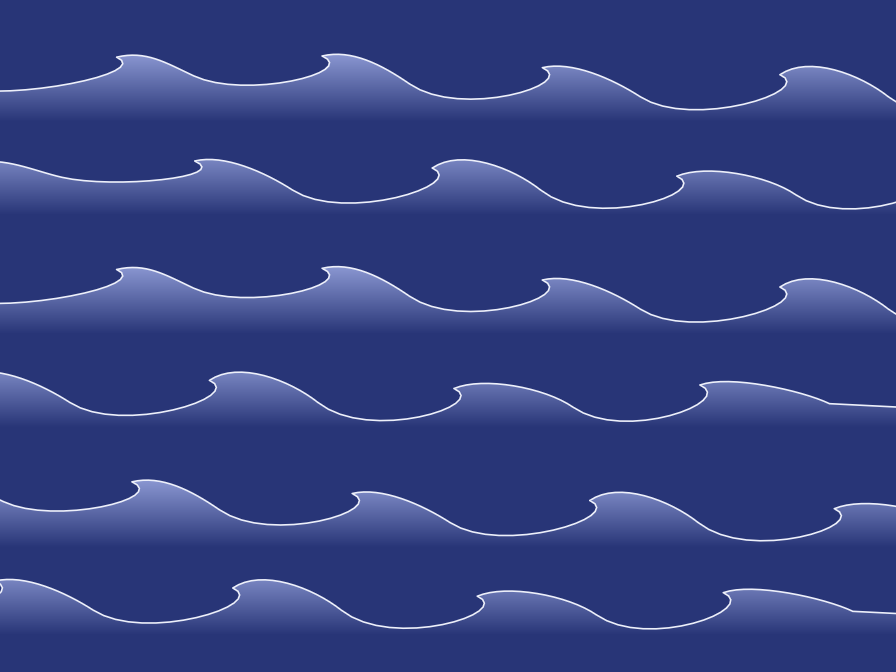
Write a WebGL 1 fragment shader that draws this pattern.

```glsl
precision highp float;
// Six rows of curling sea waves: pale outlines over a blue fade on deep blue.
// Every row is a window on one chain of waves, each wave being two Bezier arcs
// (crest and trough). Sampled arcs give the line distance and the side.

uniform vec2 u_resolution;

const float CANVAS_HEIGHT = 576.0;  // design units from bottom to top
const float LINE_WIDTH = 1.4;
const float FADE_HEIGHT = 56.0;
const int ROWS = 6;
const int WAVES = 7;
const int STEPS = 16;

const vec3 DEEP_BLUE = vec3(0.157, 0.208, 0.467);
const vec3 CREST_BLUE = vec3(0.53, 0.58, 0.81);
const vec3 FOAM = vec3(0.93, 0.94, 0.98);

// Entry n of eight values
float pick(float n, vec4 a, vec4 b) {
  vec4 k = vec4(0.0, 1.0, 2.0, 3.0);
  vec4 inA = vec4(lessThan(abs(k - n), vec4(0.5)));
  vec4 inB = vec4(lessThan(abs(k + 4.0 - n), vec4(0.5)));
  return dot(a, inA) + dot(b, inB);
}

// Tip of wave n; the spacing widens along the chain, the height sinks
vec2 waveTip(float n, float start, float calm) {
  float m = n - 1.0;
  float x = 211.0 * m - 66.0 * (1.0 - exp(-0.5 * m - 0.25 * m * m));
  float y = pick(n, vec4(55.0, 55.0, 56.0, 46.0), vec4(40.0, 33.0, 36.0, 15.0));
  return vec2(start + x, y - 12.0 * calm);
}

vec2 bezier(vec2 a, vec2 b, vec2 c, vec2 d, float t) {
  float s = 1.0 - t;
  return s * s * s * a + 3.0 * s * s * t * b + 3.0 * s * t * t * c + t * t * t * d;
}

float segmentDistance(vec2 p, vec2 a, vec2 b) {
  vec2 ab = b - a;
  float t = clamp(dot(p - a, ab) / max(dot(ab, ab), 1e-5), 0.0, 1.0);
  return length(p - a - ab * t);
}

// Updates the nearest distance, and flips the side for each crossing above p
void traceArc(vec2 p, vec2 a, vec2 b, vec2 c, vec2 d, inout float dist, inout float side) {
  vec2 from = a;
  for (int i = 1; i <= STEPS; i++) {
    vec2 to = bezier(a, b, c, d, float(i) / float(STEPS));
    dist = min(dist, segmentDistance(p, from, to));
    if ((from.x > p.x) != (to.x > p.x)) {
      float y = mix(from.y, to.y, (p.x - from.x) / (to.x - from.x));
      if (y > p.y) side = -side;
    }
    from = to;
  }
}

void traceWave(vec2 p, float n, float start, float calmRow, inout float dist, inout float side) {
  float calm = abs(n - 2.0) < 0.5 ? calmRow : 0.0;
  vec2 tip = waveTip(n, start, calm);
  vec2 next = waveTip(n + 1.0, start, 0.0);
  if (p.x < tip.x - 12.0 || p.x > next.x + 20.0) return;

  float bendHeight = pick(n, vec4(29.0, 39.0, 32.0, 21.0), vec4(21.0, 17.0, 20.0, 0.0));
  float trough = pick(n, vec4(27.0, 31.0, 19.0, 10.0), vec4(5.5, 5.0, 6.8, 0.0)) + 9.0 * calm;
  float lift = pick(n, vec4(6.0), vec4(17.0, 10.5, 9.0, 0.0));
  vec2 bend = vec2(tip.x + 57.0 + 9.0 * n, bendHeight);

  // Handles: the curl swings past the next tip, the dip reaches the trough
  vec2 curl = next + vec2(32.0, -14.0);
  float dipY = (trough - 0.328 * bend.y - 0.199 * curl.y - 0.03 * next.y) / 0.443;
  vec2 dip = vec2(bend.x + 44.0, dipY);
  vec2 shoulder = bend - 0.55 * (dip - bend);
  traceArc(p, tip, tip + vec2(25.0, lift), shoulder, bend, dist, side);

  // The last wave runs out in a straight line
  if (n > 5.5) {
    dip = mix(bend, next, 0.333);
    curl = mix(bend, next, 0.667);
  }
  traceArc(p, bend, dip, curl, next, dist, side);
}

void main() {
  float pixel = CANVAS_HEIGHT / u_resolution.y;
  vec2 pos = gl_FragCoord.xy * pixel;
  vec3 color = DEEP_BLUE;

  for (int r = 0; r < ROWS; r++) {
    float row = float(r);
    float depth = pick(row, vec4(104.0, 184.0, 286.0, 366.0), vec4(469.0, 544.0, 0.0, 0.0));
    float start = pick(row, vec4(100.0, -198.0, 100.0, -389.0), vec4(-63.0, -369.0, 0.0, 0.0));
    float calmRow = r == 1 ? 1.0 : 0.0;
    vec2 p = vec2(pos.x, pos.y - CANVAS_HEIGHT + depth);

    if (p.y > -3.0 && p.y < 62.0) {
      float dist = 1000.0;
      float side = -1.0;
      for (int w = 0; w < WAVES; w++) {
        traceWave(p, float(w), start, calmRow, dist, side);
      }
      // Fade below the curve, then the outline
      float water = clamp(0.5 + side * dist / pixel, 0.0, 1.0);
      float fade = clamp(p.y / FADE_HEIGHT, 0.0, 1.0);
      color = mix(color, CREST_BLUE, water * fade);
      float line = clamp(0.5 + (0.5 * LINE_WIDTH - dist) / pixel, 0.0, 1.0);
      color = mix(color, FOAM, line);
    }
  }
  gl_FragColor = vec4(color, 1.0);
}
```
